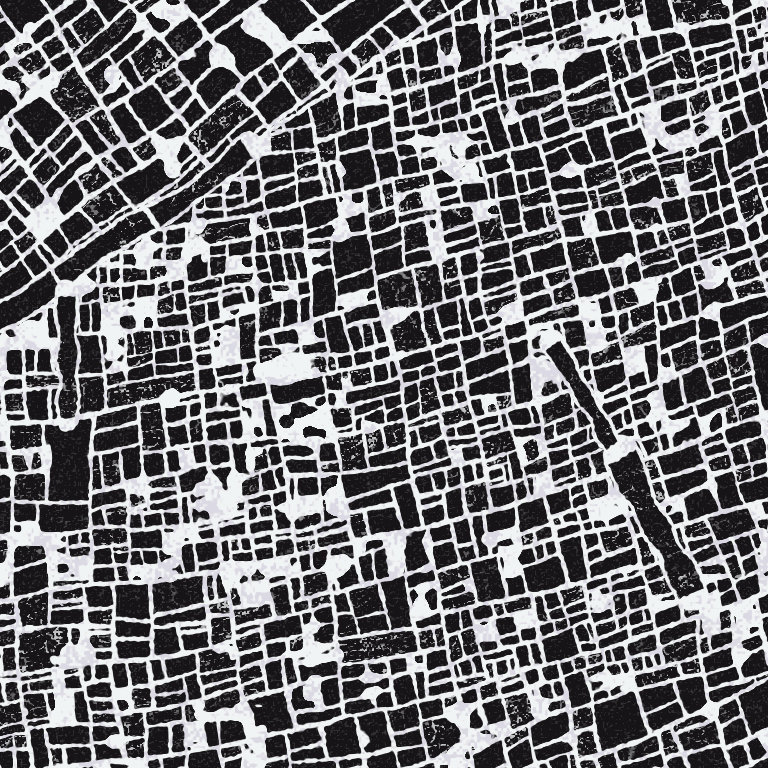
This pattern is drawn by a three.js fragment shader. Its source:

```glsl
// Dense town plan: ink-black building blocks parted by pale crooked streets.
// Bent coordinates are cut again and again into slanted cells; a few long
// avenues, open squares and print grain are laid over the result.
varying vec2 vUv;

float hash(vec2 p) {
  vec3 h = fract(vec3(p.xyx) * vec3(0.1031, 0.1030, 0.0973));
  h += dot(h, h.yzx + 33.33);
  return fract((h.x + h.y) * h.z);
}

float noise(vec2 p) {
  vec2 i = floor(p), f = fract(p);
  f = f * f * (3.0 - 2.0 * f);
  return mix(mix(hash(i), hash(i + vec2(1, 0)), f.x),
             mix(hash(i + vec2(0, 1)), hash(i + vec2(1, 1)), f.x), f.y);
}

vec2 noise2(vec2 p) {
  return vec2(noise(p), noise(p + 57.3)) - 0.5;
}

// Smooth minimum, which rounds the block corners
float smin(float a, float b, float k) {
  float h = max(k - abs(a - b), 0.0) / k;
  return min(a, b) - h * h * k * 0.25;
}

// Distance inside a block (positive) or into a street (negative)
float blocks(vec2 q, out float seed) {
  vec2 cell = vec2(0.29, 0.23);
  float row = floor(q.y / cell.y);
  q.x += 0.2 * hash(vec2(row, 7.0));
  vec2 id = vec2(floor(q.x / cell.x), row);
  vec2 lo = id * cell, hi = lo + cell;
  vec2 edge = min(q - lo, hi - q);
  float d = smin(edge.x, edge.y, 0.003) - 0.0031;
  seed = hash(id + 31.0);
  for (int i = 0; i < 10; i++) {
    vec2 size = hi - lo, mid = 0.5 * (lo + hi);
    float limit = (0.033 + 0.045 * pow(seed, 4.0)) * mix(0.7, 1.3, noise(mid * 7.0));
    if (sqrt(size.x * size.y) < limit) break;
    float level = float(i);
    vec2 cut = mix(lo, hi, mix(0.28, 0.72, hash(vec2(seed * 917.0, level))));
    float slant = 0.2 * (hash(vec2(seed * 613.0, level + 40.0)) - 0.5);
    bool tall = size.y * mix(0.75, 1.9, hash(vec2(seed * 427.0, level + 80.0))) > size.x;
    float side = tall ? q.y - cut.y - slant * (q.x - mid.x)
                      : q.x - cut.x - slant * (q.y - mid.y);
    d = smin(d, abs(side) - mix(0.0031, 0.0019, level / 9.0), 0.003);
    if (tall) {
      if (side > 0.0) lo.y = cut.y; else hi.y = cut.y;
    } else {
      if (side > 0.0) lo.x = cut.x; else hi.x = cut.x;
    }
    seed = hash(vec2(seed * 911.0, level + 13.0 * step(0.0, side)));
  }
  return d;
}

// Lays a long dark strip with pale borders over the blocks
float avenue(float d, vec2 p, vec2 a, vec2 b, float width, float parts) {
  vec2 ab = b - a;
  float t = clamp(dot(p - a, ab) / dot(ab, ab), 0.0, 1.0);
  float s = length(p - a - ab * t) - width * (0.7 + 0.6 * noise(vec2(t * 6.0, parts)));
  float crossing = (0.5 - abs(fract(t * parts) - 0.5)) * length(ab) / parts - 0.003;
  return max(min(d, s - 0.005), min(-s, crossing));
}

void main() {
  // Hand-drawn wobble
  vec2 p = vUv + 0.014 * noise2(vUv * 8.0) + 0.0032 * noise2(vUv * 42.0);

  // Two quarters: a steep one upper left, a fanned grid elsewhere
  vec2 q = vec2(p.x + p.y * (0.04 + 0.28 * p.x), p.y - 0.1 * p.x - 0.14 * p.x * p.x) + 3.0;
  float border = (p.y - 0.586 - 0.683 * p.x) / 1.21;
  if (border > 0.0) {
    q = mat2(0.79, -0.61, 0.61, 0.79) * p + 8.0;
  }
  float seed;
  float d = blocks(q, seed);
  d = min(d, abs(border) - 0.003);

  // Streets of uneven width, worn corners, and squares with dark remnants
  float patchy = noise(vUv * 62.0 + 9.0);
  float square = step(hash(vec2(seed * 331.0, 5.0)), 0.07);
  d += 0.0016 * (noise(vUv * 26.0) - 0.5);
  d -= square * 0.03 * smoothstep(0.3, 0.6, patchy);
  d -= 0.012 * smoothstep(0.72, 0.92, noise(vUv * 27.0 + 3.0)) * (0.3 + patchy);

  // Avenues
  d = avenue(d, p, vec2(-0.05, 0.552), vec2(0.32, 0.8046), 0.013, 3.0);
  d = avenue(d, p, vec2(0.81, 0.41), vec2(0.9, 0.225), 0.016, 1.0);
  d = avenue(d, p, vec2(0.715, 0.55), vec2(0.8, 0.42), 0.009, 1.0);
  d = avenue(d, p, vec2(0.085, 0.62), vec2(0.09, 0.46), 0.010, 1.0);

  // Ragged edges, then scratches and specks within some blocks
  d += 0.0024 * (noise(vUv * 200.0) - 0.5);
  float block = smoothstep(-0.0009, 0.0009, d);
  float fine = noise(vUv * 430.0);
  float messy = smoothstep(0.55, 0.9, hash(vec2(seed * 171.0, 2.0)));
  float scratch = 1.0 - smoothstep(0.03, 0.09, abs(noise(q * vec2(50.0, 120.0)) - 0.5));
  scratch *= smoothstep(0.45, 0.62, fine) * messy;
  float speck = smoothstep(0.78, 0.92, noise(q * vec2(260.0, 380.0))) * (0.12 + 0.35 * messy);

  // Ink and paper tones
  vec3 ink = vec3(0.085, 0.078, 0.085) + 0.1 * smoothstep(0.7, 0.9, fine);
  ink = mix(ink, vec3(0.86, 0.87, 0.88), max(0.85 * scratch, speck));
  float shade = smoothstep(0.5, 0.7, 0.45 * noise(vUv * 50.0) + 0.55 * noise(vUv * 260.0));
  vec3 paper = mix(vec3(0.945, 0.955, 0.955), vec3(0.86, 0.85, 0.89), shade);
  gl_FragColor = vec4(mix(paper, ink, block), 1.0);
}
```
